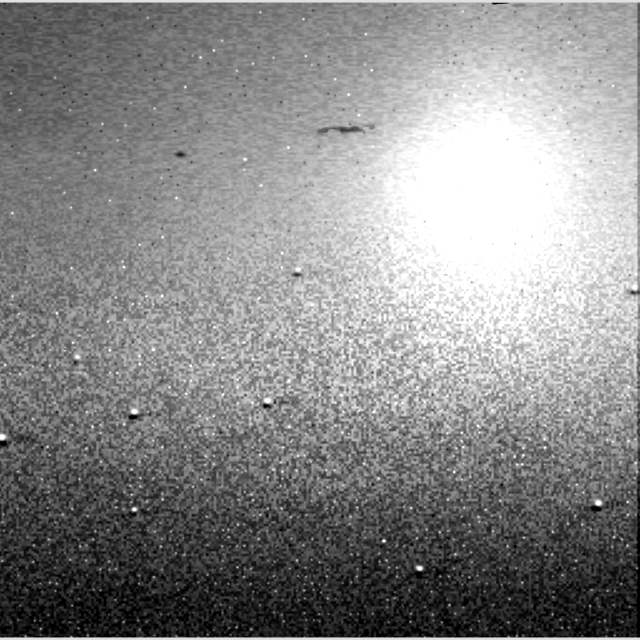
A WebGL 2 fragment shader for this texture:

```glsl
#version 300 es
precision highp float;
// Grainy grey ground under a soft lamp: a smooth tone field (floor fade, side
// shade, glow) carries value-noise grain, hashed grit, a few shadowed pebbles
// and a faint dark scratch, closed by thin edge lines.

uniform vec2 u_resolution;
out vec4 fragColor;

const float FLOOR_TONE = 0.07;
const float GROUND_TONE = 0.63;
const float TOP_SHADE = 0.19;
const float LEFT_SHADE = 0.24;
const vec2 GLOW_CENTER = vec2(0.725, 0.705);
const float GLOW_WIDE = 0.24;
const float GLOW_CORE = 0.24;
const float GRAIN_CELLS = 256.0;
const float GRIT_CELLS = 85.0;
const float EDGE_WIDTH = 0.004;
const vec2 SHADOW_OFFSET = vec2(-0.002, -0.008);
const int PEBBLE_COUNT = 11;

// Pebble centre and radius
const vec3 PEBBLES[PEBBLE_COUNT] = vec3[](
    vec3(0.466, 0.579, 0.005), vec3(0.418, 0.374, 0.006),
    vec3(0.210, 0.357, 0.006), vec3(0.003, 0.317, 0.007),
    vec3(0.935, 0.214, 0.006), vec3(0.656, 0.112, 0.005),
    vec3(0.121, 0.442, 0.004), vec3(0.383, 0.751, 0.003),
    vec3(0.992, 0.551, 0.006), vec3(0.210, 0.204, 0.004),
    vec3(0.600, 0.155, 0.003));

float hash(vec2 p) {
    vec3 q = fract(p.xyx * 0.1031);
    q += dot(q, q.yzx + 33.33);
    return fract((q.x + q.y) * q.z);
}

float valueNoise(vec2 p) {
    vec2 cell = floor(p), f = fract(p);
    f = f * f * (3.0 - 2.0 * f);
    float low = mix(hash(cell), hash(cell + vec2(1, 0)), f.x);
    float high = mix(hash(cell + vec2(0, 1)), hash(cell + vec2(1, 1)), f.x);
    return mix(low, high, f.y);
}

float blob(vec2 offset, vec2 radius) {
    vec2 d = offset / radius;
    return exp(-dot(d, d));
}

// Broad light and shade
float toneField(vec2 uv) {
    float tone = mix(FLOOR_TONE, GROUND_TONE, smoothstep(-0.02, 0.48, uv.y));
    tone -= TOP_SHADE * smoothstep(0.62, 1.0, uv.y);
    tone *= 1.0 - LEFT_SHADE * (1.0 - smoothstep(0.0, 0.4, uv.x));
    tone += 0.14 * smoothstep(0.58, 0.82, uv.x) * smoothstep(0.3, 0.6, uv.y);
    tone += GLOW_WIDE * blob(uv - GLOW_CENTER, vec2(0.27, 0.31));
    tone += GLOW_CORE * blob(uv - GLOW_CENTER, vec2(0.14, 0.16));
    return tone + 0.05 * (valueNoise(uv * vec2(5.0, 16.0)) - 0.5);
}

// Fine grain, streaked sideways near the top
float grain(vec2 uv) {
    float fine = valueNoise(uv * GRAIN_CELLS) - 0.5;
    float streak = valueNoise(uv * GRAIN_CELLS * vec2(0.5, 1.1) + 71.0) - 0.5;
    float strength = mix(0.38, 0.2, smoothstep(0.4, 0.75, uv.y));
    strength *= mix(0.7, 1.0, smoothstep(0.0, 0.3, uv.y));
    strength *= 1.0 + 0.4 * blob(uv - vec2(0.6, 0.42), vec2(0.25, 0.2));
    return strength * mix(fine, streak, 0.7 * smoothstep(0.5, 0.8, uv.y));
}

// Sparse light and dark grit, denser toward the floor
float grit(vec2 uv) {
    vec2 cell = floor(uv * GRIT_CELLS);
    vec2 center = 0.3 + 0.4 * vec2(hash(cell + 11.0), hash(cell + 37.0));
    vec2 offset = fract(uv * GRIT_CELLS) - center;
    float density = mix(0.3, 0.03, smoothstep(0.1, 0.65, uv.y));
    float pick = hash(cell + 83.0);
    float light = step(pick, density) * (0.15 + 0.4 * hash(cell + 5.0));
    float dark = step(0.94, pick) * 0.25;
    return (light - dark) * blob(offset, vec2(0.17));
}

void main() {
    vec2 uv = gl_FragCoord.xy / u_resolution;
    float tone = toneField(uv) + grain(uv) + grit(uv);

    // Pebbles, each with a dark foot and a faint trailing shade
    for (int i = 0; i < PEBBLE_COUNT; i++) {
        vec2 offset = uv - PEBBLES[i].xy;
        float radius = PEBBLES[i].z;
        float size = smoothstep(0.002, 0.006, radius);
        tone -= 0.14 * size * blob(offset - vec2(0.025, -0.003), vec2(0.03, 0.006));
        tone -= 0.65 * size * blob(offset - SHADOW_OFFSET, vec2(1.3, 0.8) * radius);
        tone = mix(tone, 1.0, min(1.0, 1.4 * blob(offset, vec2(1.0, 0.8) * radius)));
    }

    // Broken scratch, lone dark chip and dark flecks under the top edge
    float fleck = smoothstep(0.4, 0.8, valueNoise(uv * vec2(110.0, 220.0)));
    vec2 scratch = uv - vec2(0.535, 0.797);
    scratch.y -= 0.06 * scratch.x;
    tone -= (0.06 + 0.4 * fleck) * blob(scratch, vec2(0.06, 0.006));
    tone -= 0.5 * blob(uv - vec2(0.282, 0.758), vec2(0.008, 0.004));
    tone -= 0.7 * fleck * blob(uv - vec2(0.775, 0.993), vec2(0.035, 0.004));

    // Edge lines: pale above and below, dark on the right
    float soft = 1.0 / u_resolution.y;
    float rim = min(uv.y, 1.0 - uv.y);
    tone -= 0.25 * smoothstep(1.0 - EDGE_WIDTH - soft, 1.0 - EDGE_WIDTH + soft, uv.x);
    tone = mix(0.88, tone, smoothstep(EDGE_WIDTH - soft, EDGE_WIDTH + soft, rim));
    fragColor = vec4(vec3(clamp(tone, 0.0, 1.0)), 1.0);
}
```
